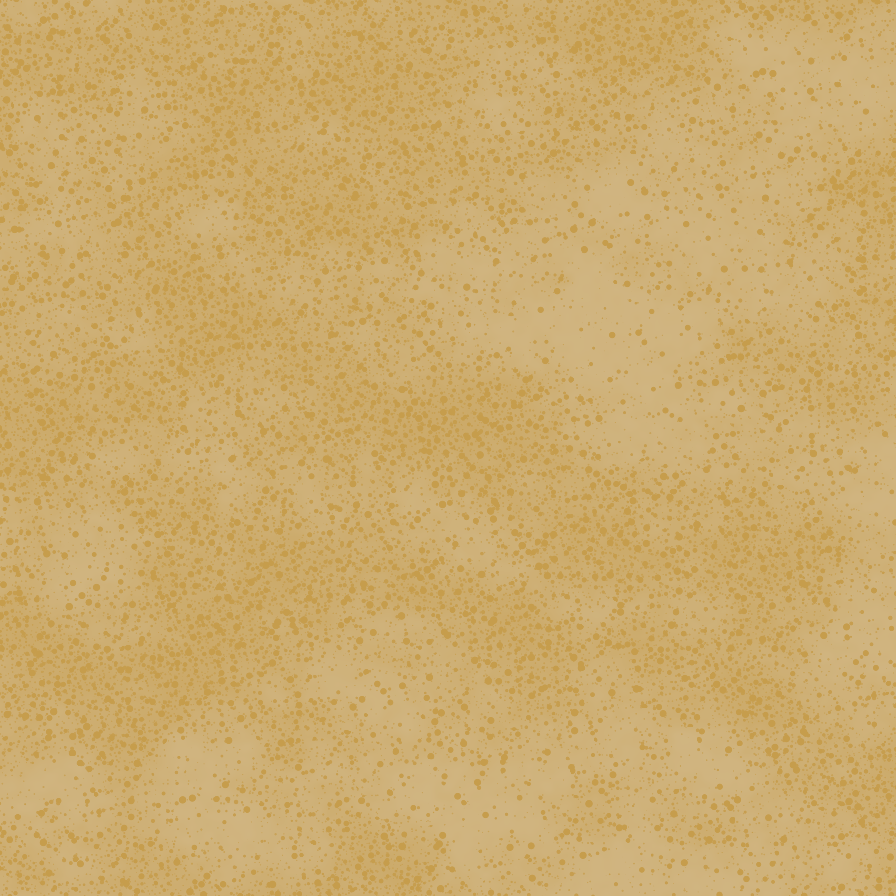
Reproduce this texture procedurally as a WebGL 2 fragment shader.

```glsl
#version 300 es
precision highp float;
// Sandy ochre paper with soft clouds and clustered round speckles.

uniform vec2 u_resolution;
out vec4 fragColor;

const vec3 PALE_SAND = vec3(0.816, 0.708, 0.503);
const vec3 OCHRE = vec3(0.776, 0.614, 0.298);

float hash(vec2 p) {
    return fract(sin(dot(p, vec2(127.1, 311.7))) * 43758.5453);
}

vec2 hash2(vec2 p) {
    return vec2(hash(p), hash(p + vec2(37.3, 91.7)));
}

float valueNoise(vec2 p) {
    vec2 cell = floor(p);
    vec2 f = fract(p);
    f = f * f * (3.0 - 2.0 * f);
    float bottom = mix(hash(cell), hash(cell + vec2(1.0, 0.0)), f.x);
    float top = mix(hash(cell + vec2(0.0, 1.0)), hash(cell + vec2(1.0)), f.x);
    return mix(bottom, top, f.y);
}

float fbm(vec2 p) {
    const mat2 turn = mat2(0.8, 0.6, -0.6, 0.8);
    float sum = 0.0;
    float total = 0.0;
    float amplitude = 1.0;
    for (int i = 0; i < 5; i++) {
        sum += amplitude * valueNoise(p);
        total += amplitude;
        amplitude *= 0.66;
        p = turn * p * 2.03 + vec2(17.2, 9.4);
    }
    return sum / total;
}

// Coverage of one jittered layer of dots; radii are in canvas units.
float speckles(vec2 p, float cells, float minRadius, float maxRadius,
               float density, float pixel, float seed) {
    vec2 home = floor(p * cells);
    float coverage = 0.0;
    for (int y = -1; y <= 1; y++) {
        for (int x = -1; x <= 1; x++) {
            vec2 cell = home + vec2(x, y);
            vec2 key = cell + seed;
            vec2 center = (cell + hash2(key)) / cells;
            vec2 traits = hash2(key + vec2(53.1, 19.9));

            // Dots fade out in size where the density falls below their rank.
            float presence = smoothstep(0.0, 0.06, density - traits.x);
            float radius = mix(minRadius, maxRadius, traits.y) * presence;

            // Slightly uneven outline with a random direction
            vec2 offset = p - center;
            float angle = 6.2832 * hash(key + vec2(7.7, 61.3));
            float wobble = 0.2 * dot(normalize(offset + 1e-6), vec2(cos(angle), sin(angle)));
            float edge = length(offset) - radius * (1.0 + wobble);
            float dotMask = 1.0 - smoothstep(-0.5 * pixel, 0.5 * pixel, edge);
            coverage = max(coverage, dotMask * step(0.01, presence));
        }
    }
    return coverage;
}

void main() {
    float pixel = 1.0 / min(u_resolution.x, u_resolution.y);
    vec2 p = gl_FragCoord.xy * pixel;

    // Cloud field shared by the tint and the clustering of the dots
    float cloud = fbm(p * vec2(6.2, 7.4) + vec2(3.7, 8.2));
    float cluster = smoothstep(0.25, 0.77, cloud);
    float density = mix(0.12, 1.0, cluster);

    // Soft tint with faint fine mottling
    float tint = 0.02 + 0.40 * cluster;
    tint += 0.08 * (valueNoise(p * 90.0) - 0.5);

    // Large, medium and fine dots
    float large = speckles(p, 78.0, 0.0021, 0.0042, density * 0.9, pixel, 11.0);
    float medium = speckles(p, 112.0, 0.0012, 0.0025, density * 0.95, pixel, 71.0);
    float fine = speckles(p, 190.0, 0.0006, 0.0013, density, pixel, 143.0);

    float ink = max(large, max(0.92 * medium, 0.72 * fine));
    vec3 color = mix(PALE_SAND, OCHRE, clamp(tint, 0.0, 1.0));
    color = mix(color, OCHRE, ink);
    fragColor = vec4(color, 1.0);
}
```
